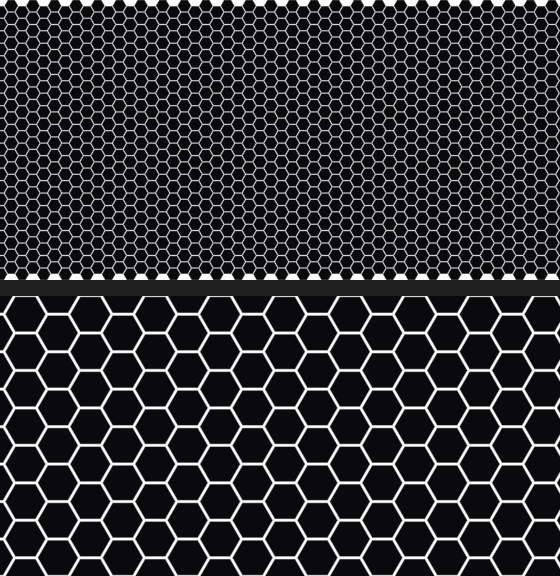
Top: the whole. Bottom: its middle third, enlarged.
Give the GLSL for this pattern, as a WebGL 1 fragment shader.

```glsl
precision highp float;

uniform vec2 u_resolution;

const float ROWS = 22.0;
const float LINE_WIDTH = 0.0034;
const float COLUMN_SHIFT = 0.0018;
const float SQRT3 = 1.7320508;
const vec3 INK = vec3(0.04, 0.04, 0.05);
const vec3 PAPER = vec3(0.99);

// Distance from the centre of a flat-topped hexagon, measured as an apothem
float hexRadius(vec2 p) {
  p = abs(p);
  return max(p.y, dot(p, vec2(0.5 * SQRT3, 0.5)));
}

// Offset from the nearest centre of a rectangular lattice (xy) and its row (z)
vec3 latticeCell(vec2 p, vec2 pitch, vec2 origin) {
  vec2 index = floor((p - origin) / pitch + 0.5);
  return vec3(p - origin - index * pitch, index.y);
}

// Two interleaved lattices make the honeycomb; keep the nearer centre
vec3 honeycombCell(vec2 p, float rowPitch) {
  vec2 pitch = rowPitch * vec2(SQRT3, 1.0);
  vec3 lower = latticeCell(p, pitch, vec2(0.0, 0.5 * rowPitch));
  vec3 raised = latticeCell(p, pitch, vec2(0.5 * pitch.x, rowPitch));
  return dot(lower.xy, lower.xy) < dot(raised.xy, raised.xy) ? lower : raised;
}

// Cells outside the fixed row count stay empty, leaving a toothed border
float rowMask(float row, float rows) {
  return step(-0.5, row) * step(row, rows - 0.5);
}

float filledBelow(float distanceToEdge, float softness) {
  return clamp(0.5 - distanceToEdge / softness, 0.0, 1.0);
}

void main() {
  vec2 p = gl_FragCoord.xy / u_resolution.y;
  float softness = 1.4 / u_resolution.y;

  // Half a row of stagger plus the outer line fills the canvas height
  float rowPitch = (1.0 + LINE_WIDTH) / (ROWS + 0.5);
  vec3 cell = honeycombCell(p + vec2(-COLUMN_SHIFT, 0.5 * LINE_WIDTH), rowPitch);

  float edge = hexRadius(cell.xy) - 0.5 * (rowPitch - LINE_WIDTH);
  float ink = filledBelow(edge, softness) * rowMask(cell.z, ROWS);
  gl_FragColor = vec4(mix(PAPER, INK, ink), 1.0);
}
```
